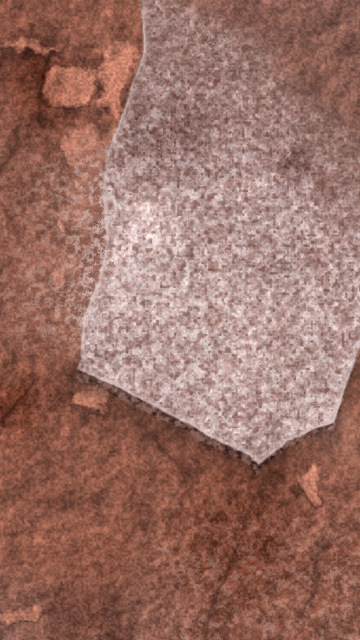
This texture is drawn by a Shadertoy shader. Its source:

```glsl
const vec3 RUST = vec3(.61, .385, .31);
const vec3 UMBER = vec3(.41, .245, .205);
const vec3 FLAKE = vec3(.79, .52, .43);
const vec3 MAUVE = vec3(.55, .41, .38);
const vec3 ROSE = vec3(.69, .56, .545);
const vec3 FROST = vec3(.85, .77, .76);
const vec3 SHADE = vec3(.22, .13, .11);
const float PIT_SCALE = 105.0;
const float VEIN_SCALE = 45.0;
const float RELIEF = 1.1;
// Slab outline, in units of the canvas width
const int CORNERS = 20;
const vec2 SLAB[CORNERS] = vec2[](
  vec2(.394, 1.80), vec2(.398, 1.64), vec2(.347, 1.477), vec2(.296, 1.35),
  vec2(.282, 1.245), vec2(.292, 1.106), vec2(.273, .991), vec2(.231, .898),
  vec2(.227, .782), vec2(.213, .755), vec2(.301, .718), vec2(.694, .509),
  vec2(.722, .481), vec2(.799, .551), vec2(.926, .602), vec2(1.02, .87),
  vec2(1.02, 1.38), vec2(.80, 1.546), vec2(.752, 1.639), vec2(.451, 1.80));
// Bare flakes: centre, radii
const vec4 FLAKES[10] = vec4[](
  vec4(.197, 1.558, .07, .06), vec4(.33, 1.60, .06, .09),
  vec4(.325, 1.505, .04, .05), vec4(.09, 1.67, .07, .018),
  vec4(.22, 1.373, .045, .065), vec4(.175, 1.157, .025, .025),
  vec4(.185, 1.03, .02, .04), vec4(.25, .69, .045, .05),
  vec4(.87, .43, .035, .04), vec4(.05, .085, .09, .025));
// Soft tone spots: centre, radius, brightness
const vec4 SPOTS[12] = vec4[](
  vec4(.46, 1.42, .13, -.1), vec4(.82, 1.32, .05, -.12),
  vec4(.78, 1.06, .07, -.05), vec4(.41, 1.17, .08, .14),
  vec4(.33, .99, .1, .06), vec4(.66, .82, .22, .04),
  vec4(.66, .28, .2, -.1), vec4(.04, .66, .1, -.1),
  vec4(.26, .05, .15, -.09), vec4(.09, 1.57, .08, -.1),
  vec4(.14, 1.45, .07, -.06), vec4(.95, .56, .1, .08));
// Cracks: start, end
const vec4 CRACKS[7] = vec4[](
  vec4(.637, .21, .575, 0.), vec4(.91, .28, .85, .06),
  vec4(0., .61, .09, .72), vec4(.125, 1.62, .115, 1.43),
  vec4(0., 1.30, .06, 1.43), vec4(.38, .60, .54, .45),
  vec4(.80, 1.55, 1., 1.39));

float hash(vec2 p) {
  vec3 q = fract(vec3(p.xyx) * .1031);
  q += dot(q, q.yzx + 33.33);
  return fract((q.x + q.y) * q.z);
}
float noise(vec2 p) {
  vec2 i = floor(p), f = fract(p);
  f = f * f * (3. - 2. * f);
  return mix(mix(hash(i), hash(i + vec2(1, 0)), f.x),
             mix(hash(i + vec2(0, 1)), hash(i + 1.), f.x), f.y);
}
float fbm(vec2 p) {
  float sum = 0., amp = .5;
  for (int i = 0; i < 5; i++, amp *= .55) {
    sum += amp * noise(p);
    p = mat2(1.6, 1.2, -1.2, 1.6) * p + 17.;
  }
  return sum;
}
float segmentDistance(vec2 p, vec2 a, vec2 b) {
  vec2 e = b - a, w = p - a;
  return length(w - e * clamp(dot(w, e) / dot(e, e), 0., 1.));
}
float slabDistance(vec2 p) {
  float d = 9., side = 1.;
  for (int i = 0; i < CORNERS; i++) {
    vec2 a = SLAB[i], b = SLAB[(i + 1) % CORNERS], e = b - a, w = p - a;
    d = min(d, segmentDistance(p, a, b));
    bvec3 c = bvec3(p.y >= a.y, p.y < b.y, e.x * w.y > e.y * w.x);
    if (all(c) || !any(c)) side = -side;
  }
  return side * d;
}
void mainImage(out vec4 fragColor, in vec2 fragCoord) {
  vec2 p = fragCoord / iResolution.x;
  float aa = 1.5 / iResolution.x;
  vec2 wobble = vec2(fbm(p * 14.), fbm(p * 14. + 50.)) - .5;
  vec2 q = p + wobble * .035;
  float broad = fbm(p * 8.) - .5, fine = fbm(p * 75.) - .5, grain = noise(p * 170.) - .5;
  float bump = RELIEF * (fbm(q * 14.) - fbm(q * 14. + vec2(-.16, .12)));
  float veins = smoothstep(.8, 1., 1. - abs(2. * fbm(p * VEIN_SCALE + wobble) - 1.));
  float d = slabDistance(p + wobble * .015);
  float upperRight = smoothstep(2.1, 2.3, p.x + p.y);

  // Weathered rock, greyed at the top right and bottom
  float tone = .67 + broad * .6 + fine - .2 * smoothstep(1.3, 1.5, p.y);
  vec3 rock = mix(UMBER, RUST, clamp(tone, 0., 1.));
  float grey = .5 * upperRight + .5 * smoothstep(.25, .05, p.y) * smoothstep(.6, .3, p.x);
  rock = mix(rock, MAUVE, grey);

  // Bare flakes with shaded lower lips, along a peeling band
  float band = exp(-14. * segmentDistance(p, vec2(.33, 1.65), vec2(.19, 1.05)));
  float flake = .8 * band * smoothstep(-.05, .1, broad), lip = 0.;
  for (int i = 0; i < 10; i++) {
    vec4 f = FLAKES[i];
    float s = (length((p + wobble * .13 - f.xy) / f.zw) - 1.) * min(f.z, f.w);
    flake = max(flake, 1. - smoothstep(-.012, .006, s));
    lip = max(lip, exp(-abs(s - .006) * 140.) * smoothstep(.02, -.02, p.y - f.y));
  }
  rock = mix(rock, SHADE, lip * .45);
  rock = mix(rock, FLAKE, flake * .85) * (1. + bump + grain * .3);

  // Pale lichen beside the slab and at the lower right
  float lichen = exp(-max(d, 0.) * 6.) * smoothstep(.7, .95, p.y) * smoothstep(1.5, 1.25, p.y);
  rock = mix(rock, MAUVE, lichen * .4);
  lichen += .35 * smoothstep(.3, .5, p.x) * smoothstep(.5, .2, p.y);
  rock = mix(rock, FROST, lichen * clamp(veins * .5 + fine * 2., 0., .8));
  for (int i = 0; i < 7; i++) {
    float c = segmentDistance(p + wobble * .05, CRACKS[i].xy, CRACKS[i].zw);
    rock = mix(rock, SHADE, .5 * exp(-c * 110.));
  }

  // Broken side face and cast shadow under the slab
  float below = slabDistance(p + vec2(.005, .024) + wobble * .03);
  float under = smoothstep(.82, .72, p.y);
  rock *= 1. - .3 * under * exp(-max(below, 0.) * 25.);
  vec3 face = mix(SHADE, MAUVE, clamp(.5 + fine * 3., 0., 1.));
  rock = mix(rock, face, under * smoothstep(aa, -aa, below) * .85);

  // Pitted, frosted slab
  float pale = .14 + .45 * smoothstep(1.65, 1.15, p.y) + broad * .4 + fine * 1.5;
  pale -= .3 * smoothstep(.65, 1., p.x) * smoothstep(.9, 1.4, p.y);
  vec3 slab = mix(mix(MAUVE, ROSE, clamp(pale * 2., 0., 1.)), FROST, clamp(pale * 2. - 1., 0., 1.));
  slab *= 1. + bump * .4 + grain * .25;
  slab = mix(slab, UMBER, .5 * smoothstep(.6, .9, noise(p * PIT_SCALE)));
  slab = mix(slab, FROST, veins * .4 * noise(p * 9.));
  float rim = exp(-abs(d + .005) * 160.) * (1. - upperRight);
  slab = mix(slab, FROST, rim * (.3 + .6 * noise(p * 45.)));
  float soft = aa + .05 * upperRight;
  vec3 col = mix(rock, slab, smoothstep(soft, -soft, d));
  for (int i = 0; i < 12; i++) {
    vec2 r = (q - SPOTS[i].xy) / SPOTS[i].z;
    col += SPOTS[i].w * exp(-dot(r, r)) * (.6 + .8 * noise(p * 60.));
  }
  fragColor = vec4(clamp(col, 0., 1.), 1.);
}
```
